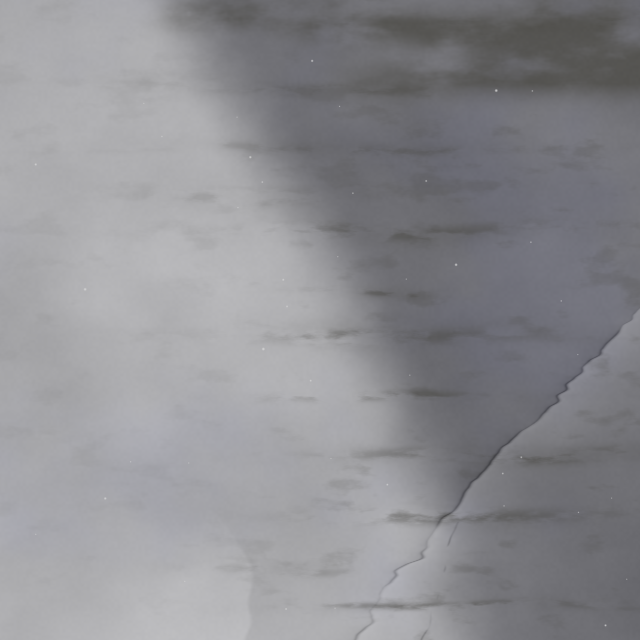
This texture is drawn by a WebGL 1 fragment shader. Its source:

```glsl
precision highp float;
// Polished grey marble: a soft diagonal shadow over pale, cloudy stone.
// Ragged noise clumps gathered along level rows make the olive-brown veins; a
// jagged curve forms the crack, and hashed cells scatter tiny crystals.
uniform vec2 u_resolution;

const vec3 PALE_STONE = vec3(0.668, 0.668, 0.678);
const vec3 SHADED_STONE = vec3(0.437, 0.437, 0.457);
const vec3 VEIN_COLOR = vec3(0.300, 0.296, 0.280);
const vec3 COOL_TINT = vec3(-0.006, -0.004, 0.014);
const float SHADOW_TOP = 0.28;       // x of the shadow edge at the top
const float SHADOW_SLOPE = 0.57;     // drift to the right going down
const float SHADOW_SOFTNESS = 0.088;
const float CLOUD_CONTRAST = 0.12;
const float GRAIN_CONTRAST = 0.010;
const float VEIN_ROWS = 12.0;
const float CRYSTAL_CELLS = 26.0;
const float CRYSTAL_SHARE = 0.07;

float hash(vec2 p) {
  vec3 q = fract(vec3(p.xyx) * 0.1031);
  q += dot(q, q.yzx + 33.33);
  return fract((q.x + q.y) * q.z);
}

float noise(vec2 p) {
  vec2 i = floor(p), f = fract(p);
  f = f * f * (3.0 - 2.0 * f);
  return mix(mix(hash(i), hash(i + vec2(1.0, 0.0)), f.x),
             mix(hash(i + vec2(0.0, 1.0)), hash(i + 1.0), f.x), f.y);
}

float fbm(vec2 p) {
  float sum = 0.0, weight = 0.5;
  for (int i = 0; i < 5; i++) {
    sum += weight * noise(p);
    p = mat2(1.6, 0.3, -0.3, 1.6) * p * 1.25 + 7.3;
    weight *= 0.5;
  }
  return sum / 0.97;
}

float bell(float x) { return exp(-x * x); }

// Ragged clumps along jittered level rows, each with a faint smoky halo.
float veins(vec2 p) {
  float core = 0.0, halo = 0.0;
  for (float row = 0.0; row < VEIN_ROWS; row++) {
    float level = (row + 0.2 + 0.6 * hash(vec2(row, 3.0))) / VEIN_ROWS;
    float middle = mix(0.35, 1.0, hash(vec2(row, 11.0)));
    float reach = mix(0.10, 0.40, hash(vec2(row, 19.0)));
    float thickness = mix(0.005, 0.013, hash(vec2(row, 27.0)));
    float sway = 0.016 * (noise(vec2(p.x * 6.0, row * 9.0)) - 0.5);
    float rise = p.y - level + sway;
    float along = bell((p.x - middle) / reach);
    core += bell(rise / thickness) * along;
    halo += bell(rise / (2.2 * thickness)) * along;
  }
  float clumps = smoothstep(0.40, 0.72, fbm(p * vec2(19.0, 62.0) + 17.0));
  float smoke = smoothstep(0.30, 0.70, fbm(p * vec2(8.0, 24.0) + 33.0));
  float flecks = smoothstep(0.60, 0.82, fbm(p * vec2(15.0, 34.0) + 51.0));
  return min(core * clumps * 0.9 + halo * smoke * 0.32 + flecks * 0.35, 1.0);
}

// Two broad, smoky bands along the shaded top.
float topBands(vec2 p) {
  float sway = 0.035 * (fbm(p * vec2(6.0, 9.0) + 60.0) - 0.5);
  float upper = bell((p.y - 0.995 + 0.065 * p.x + sway) / 0.027);
  float lower = bell((p.y - 0.882 + sway) / 0.030) * smoothstep(0.42, 0.75, p.x);
  float corner = smoothstep(0.68, 0.95, p.x) * smoothstep(0.83, 0.92, p.y);
  float smoke = smoothstep(0.20, 0.66, fbm(p * vec2(9.0, 20.0) + 80.0));
  return min(upper + lower + 0.7 * corner, 1.0) * smoke
       * smoothstep(0.20, 0.36, p.x);
}

// Signed distance to the crack, positive on its lower right side.
float crackDistance(vec2 p) {
  float path = 0.545 + 0.6 * p.y + 0.6 * p.y * p.y;
  path += 0.040 * (noise(vec2(p.y * 13.0, 2.0)) - 0.5);
  path += 0.026 * (noise(vec2(p.y * 38.0, 5.0)) - 0.5);
  path += 0.010 * (noise(vec2(p.y * 110.0, 9.0)) - 0.5);
  return (p.x - path) * 0.70;
}

float crystals(vec2 p, float pixel) {
  vec2 cell = floor(p * CRYSTAL_CELLS);
  vec2 jitter = vec2(hash(cell + 4.0), hash(cell + 31.0));
  vec2 offset = (fract(p * CRYSTAL_CELLS) - 0.15 - 0.7 * jitter) / CRYSTAL_CELLS;
  float radius = mix(0.0004, 0.0018, pow(hash(cell + 57.0), 2.0));
  float speck = 1.0 - smoothstep(radius - pixel, radius + pixel, length(offset));
  return speck * step(hash(cell + 90.0), CRYSTAL_SHARE);
}

void main() {
  vec2 p = gl_FragCoord.xy / u_resolution;
  float pixel = 1.0 / min(u_resolution.x, u_resolution.y);
  float cloud = fbm(p * vec2(4.5, 5.5) + 12.0) - 0.5;
  float crack = crackDistance(p);
  float beyond = smoothstep(-pixel, pixel, crack);

  // Shadow, steeper near the bottom and thinned just past the crack
  float drop = 1.0 - p.y;
  float edge = SHADOW_TOP + SHADOW_SLOPE * drop - 0.4 * max(drop - 0.65, 0.0);
  float shade = smoothstep(-SHADOW_SOFTNESS, SHADOW_SOFTNESS, p.x - edge - 0.06 * cloud);
  shade *= 1.0 - 0.34 * beyond * exp(-abs(crack) / 0.10);
  vec3 color = mix(PALE_STONE, SHADED_STONE, shade);

  // Clouds, cool tint and a brighter upper left
  color += CLOUD_CONTRAST * cloud;
  color += COOL_TINT * smoothstep(0.45, 0.70, fbm(p * 3.5 + 25.0));
  color += 0.03 * bell(length(p - vec2(0.22, 0.78)) / 0.28) * (1.0 - shade);

  // Pale patch with a crisp right edge at the bottom
  float patchEdge = 0.388 - 4.0 * pow(max(p.y - 0.09, 0.0), 2.0)
                  + 0.014 * (noise(vec2(p.y * 34.0, 8.0)) - 0.5);
  float patchMask = 1.0 - smoothstep(-0.003 - pixel, 0.003 + pixel, p.x - patchEdge);
  patchMask *= 1.0 - smoothstep(0.06, 0.24, p.y);
  color += 0.05 * patchMask * smoothstep(0.05, 0.30, p.x);

  // Veins
  float veinStrength = mix(0.16, 0.62, smoothstep(0.30, 0.68, p.x));
  color = mix(color, VEIN_COLOR, veins(p) * veinStrength);
  color = mix(color, VEIN_COLOR + 0.015, topBands(p) * 0.85);

  // Crack: soft shade on the left, broken dark line, lit lip on the right
  float crackFade = 0.25 + 0.75 * smoothstep(0.3, 0.65, fbm(p * 18.0 + 70.0));
  color -= 0.05 * (1.0 - beyond) * exp(-abs(crack) / 0.018) * crackFade;
  color -= 0.12 * bell(crack / (0.0016 + 0.5 * pixel)) * crackFade;
  color += 0.025 * beyond * exp(-abs(crack) / 0.010);

  // Faint dashed side crack
  float side = p.x - 0.66 - 0.3 * p.y - 0.012 * (noise(vec2(p.y * 45.0, 14.0)) - 0.5);
  float dashes = smoothstep(0.45, 0.65, noise(p * 45.0)) * (1.0 - smoothstep(0.16, 0.24, p.y));
  color -= 0.10 * bell(side / (0.0012 + 0.5 * pixel)) * dashes;

  // Fine grain and crystals
  color += GRAIN_CONTRAST * (noise(p * 210.0) - 0.5);
  color = mix(color, vec3(0.84), 0.8 * crystals(p, pixel));
  gl_FragColor = vec4(color, 1.0);
}
```
